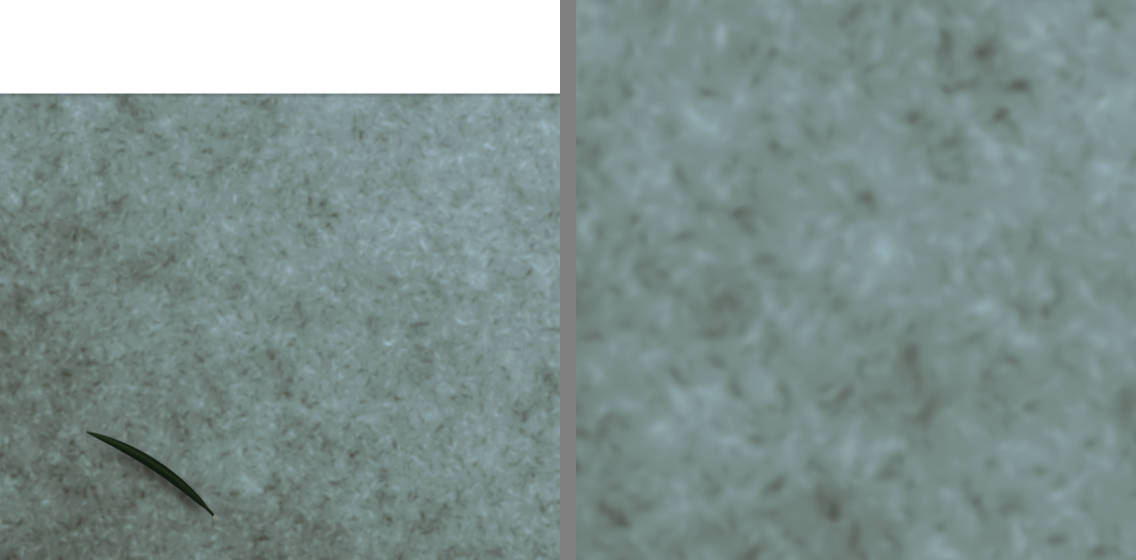
Left: the whole. Right: its middle third, enlarged.
This texture is drawn by a Shadertoy shader. Its source:

```glsl
// Draws grey-green fibrous paper below a white band, with one slim dark leaf lying on it.

const vec3 WHITE       = vec3(1.0);
const vec3 PAPER_DARK  = vec3(0.36, 0.40, 0.37);
const vec3 PAPER_MID   = vec3(0.455, 0.53, 0.51);
const vec3 PAPER_LIGHT = vec3(0.53, 0.62, 0.63);
const vec3 LEAF_DARK   = vec3(0.06, 0.10, 0.06);
const vec3 LEAF_GREEN  = vec3(0.13, 0.20, 0.11);
const vec3 STEM_TIP    = vec3(0.56, 0.53, 0.45);

const float PAPER_TOP = 0.833;
const vec2  LEAF_BASE = vec2(0.154, 0.229);
const vec2  LEAF_END  = vec2(0.381, 0.080);

vec3 hash3(vec2 cell) {
    vec3 q = fract(cell.xyx * vec3(0.1031, 0.1030, 0.0973));
    q += dot(q, q.yxz + 33.33);
    return fract((q.xxy + q.yzz) * q.zyx);
}

// Cellular noise: one soft, randomly turned fibre per cell, light or dark.
float fibreNoise(vec2 p, float stretch) {
    vec2 cell = floor(p);
    float sum = 0.0;
    for (int j = -1; j <= 1; j++) {
        for (int i = -1; i <= 1; i++) {
            vec2 id = cell + vec2(i, j);
            vec3 rnd = hash3(id);
            vec3 turn = hash3(id + 57.0);
            vec2 d = p - id - rnd.xy;
            float angle = 6.2832 * turn.x;
            vec2 axis = vec2(cos(angle), sin(angle));
            float along = dot(d, axis);
            float across = dot(d, vec2(-axis.y, axis.x));
            sum += (2.0 * rnd.z - 1.0) * exp(-3.5 * (along * along + stretch * across * across));
        }
    }
    return sum;
}

// Tone 0..1 of the paper: diagonal light, cloudy patches and fine fibres.
float paperTone(vec2 uv) {
    float light = 0.54 + 0.52 * (uv.x - 0.5) + 0.55 * (uv.y - 0.42);
    float clouds = 0.20 * fibreNoise(uv * 9.0 + 3.0, 1.5);
    float tufts = 0.28 * fibreNoise(uv * 27.0 + 11.0, 2.5);
    float fibres = 0.38 * fibreNoise(uv * 62.0 + 29.0, 4.0)
                 + 0.22 * fibreNoise(uv * 105.0 + 71.0, 3.0);
    return light + clouds + tufts + fibres;
}

vec3 paperColor(float tone) {
    vec3 low = mix(PAPER_DARK, PAPER_MID, tone * 2.0);
    vec3 high = mix(PAPER_MID, PAPER_LIGHT, tone * 2.0 - 1.0);
    return tone < 0.5 ? low : high;
}

// Coordinates along (0..1) and across an arched line from a to b.
vec2 archCoords(vec2 p, vec2 a, vec2 b, float bulge) {
    float len = length(b - a);
    vec2 dir = (b - a) / len;
    float s = dot(p - a, dir) / len;
    float arch = 4.0 * bulge * s * (1.0 - s);
    return vec2(s, dot(p - a, vec2(-dir.y, dir.x)) - arch);
}

// Half width of the blade, ending in a thin stem.
float leafHalfWidth(float s, float widest) {
    float t = clamp(s, 0.0, 1.0);
    float blade = widest * pow(4.0 * t * (1.0 - t), 0.65);
    return mix(blade, 0.0025, smoothstep(0.88, 0.97, t));
}

float coverage(float signedDistance, float softness) {
    return 1.0 - smoothstep(-softness, softness, signedDistance);
}

void mainImage(out vec4 fragColor, in vec2 fragCoord) {
    vec2 uv = fragCoord / iResolution.xy;
    float softness = max(0.0020, 0.8 / iResolution.y);

    // Paper, slightly darker along its cut edge
    vec3 color = paperColor(paperTone(uv));
    color *= 1.0 - 0.16 * smoothstep(PAPER_TOP - 0.009, PAPER_TOP, uv.y);

    // Soft shadow on the lower left side of the leaf
    vec2 shade = archCoords(uv + vec2(0.006, 0.010), LEAF_BASE, LEAF_END, 0.015);
    float shadowEnds = smoothstep(0.05, 0.55, shade.x) * (1.0 - smoothstep(0.82, 1.0, shade.x));
    float shadow = shadowEnds * exp(-pow(shade.y / 0.013, 2.0));
    color *= 1.0 - shadow * vec3(0.40, 0.44, 0.48);

    // Pale stem tip
    float tip = coverage(length(uv - LEAF_END - vec2(0.004, -0.003)) - 0.004, softness * 1.5);
    color = mix(color, STEM_TIP, 0.75 * tip);

    // Leaf blade with a faint green sheen along the middle
    vec2 leaf = archCoords(uv, LEAF_BASE, LEAF_END, 0.017);
    float halfWidth = leafHalfWidth(leaf.x, 0.0095);
    float ends = max(-leaf.x, leaf.x - 1.0) * length(LEAF_END - LEAF_BASE);
    float leafMask = coverage(max(abs(leaf.y) - halfWidth, ends), softness);
    float sheen = exp(-pow((leaf.y - 0.002) / 0.004, 2.0)) * (1.0 - 0.5 * leaf.x);
    color = mix(color, mix(LEAF_DARK, LEAF_GREEN, sheen), leafMask);

    // White band above the paper
    color = mix(WHITE, color, coverage(uv.y - PAPER_TOP, softness));
    fragColor = vec4(clamp(color, 0.0, 1.0), 1.0);
}
```
